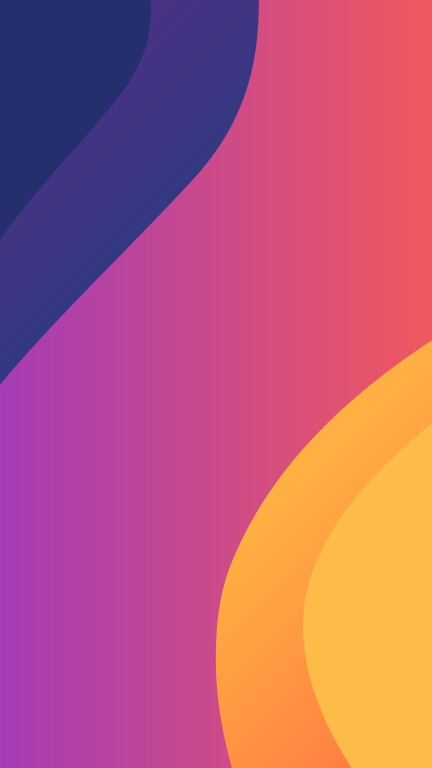
A WebGL 1 fragment shader for this background:

```glsl
precision highp float;
// Layered paper-like waves: two blue sheets in the upper left and two warm
// sheets in the lower right, over a horizontal violet-to-coral gradient.
// Each sheet edge is a smooth chain of cubic Hermite spans x = f(y).

uniform vec2 u_resolution;

#define VIOLET      vec3(0.645, 0.236, 0.715)
#define CORAL       vec3(0.945, 0.345, 0.365)
#define BAND_PURPLE vec3(0.290, 0.192, 0.520)
#define BAND_BLUE   vec3(0.205, 0.220, 0.510)
#define NAVY        vec3(0.145, 0.184, 0.431)
#define AMBER       vec3(1.000, 0.692, 0.262)
#define ORANGE      vec3(1.000, 0.505, 0.258)
#define YELLOW      vec3(0.992, 0.737, 0.278)
#define ASPECT      0.5625

// Knots are vec3(y, x, dx/dy). Returns the edge x and its slope at y,
// continuing in a straight line outside the span.
vec2 span(float y, vec3 a, vec3 b) {
  float h = b.x - a.x;
  float t = clamp((y - a.x) / h, 0.0, 1.0);
  float rise = b.y - a.y;
  float c2 = 3.0 * rise - h * (2.0 * a.z + b.z);
  float c3 = h * (a.z + b.z) - 2.0 * rise;
  float slope = (h * a.z + t * (2.0 * c2 + 3.0 * t * c3)) / h;
  float x = a.y + t * (h * a.z + t * (c2 + t * c3));
  return vec2(x + slope * (y - a.x - t * h), slope);
}

// Two spans joined at the middle knot
vec2 curve(float y, vec3 a, vec3 b, vec3 c) {
  return y < b.x ? span(y, a, b) : span(y, b, c);
}

// Antialiased coverage to the right of an edge
float rightOf(float x, vec2 edge) {
  float dist = (x - edge.x) / sqrt(1.0 + edge.y * edge.y);
  return clamp(dist * u_resolution.y + 0.5, 0.0, 1.0);
}

// Gradient parameter along the falling diagonal
float diagonal(vec2 p, float start, float end) {
  return clamp((p.x + p.y - start) / (end - start), 0.0, 1.0);
}

void main() {
  // Height units, with y measured down from the top
  vec2 uv = gl_FragCoord.xy / u_resolution;
  vec2 p = vec2(uv.x * ASPECT, 1.0 - uv.y);

  // Backdrop
  vec3 color = mix(VIOLET, CORAL, uv.x);

  // Blue sheets
  vec2 blueEdge = curve(p.y, vec3(0.0, 0.337, 0.0),
    vec3(0.234, 0.251, -0.92), vec3(0.501, 0.0, -0.83));
  vec2 navyEdge = curve(p.y, vec3(0.0, 0.196, 0.08),
    vec3(0.124, 0.156, -0.78), vec3(0.3125, 0.0, -0.68));
  vec3 blueBand = mix(BAND_PURPLE, BAND_BLUE, diagonal(p, 0.195, 0.482));
  color = mix(blueBand, color, rightOf(p.x, blueEdge));
  color = mix(NAVY, color, rightOf(p.x, navyEdge));

  // Warm sheets
  vec3 orangeTurn = vec3(0.729, 0.303, -0.42);
  vec3 orangeWaist = vec3(0.859, 0.281, 0.0);
  vec2 orangeEdge = p.y < orangeTurn.x
    ? span(p.y, vec3(0.443, 0.5625, -1.52), orangeTurn)
    : curve(p.y, orangeTurn, orangeWaist, vec3(1.0, 0.302, 0.28));
  vec2 yellowEdge = curve(p.y, vec3(0.551, 0.5625, -1.23),
    vec3(0.814, 0.3945, 0.0), vec3(1.0, 0.458, 0.65));
  vec3 orangeBand = mix(AMBER, ORANGE, diagonal(p, 1.003, 1.445));
  color = mix(color, orangeBand, rightOf(p.x, orangeEdge));
  color = mix(color, YELLOW, rightOf(p.x, yellowEdge));

  gl_FragColor = vec4(color, 1.0);
}
```
